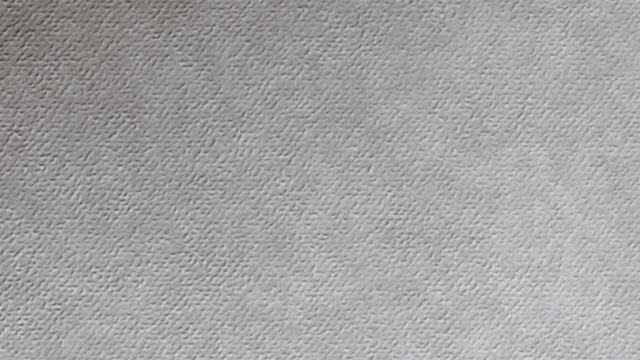
Reproduce this texture procedurally as a WebGL 2 fragment shader.

```glsl
#version 300 es
precision highp float;
// Embossed pale wall covering: a diagonal lattice of short, curved, slanted
// creases, each a thin dark dash with a lit lip beside it, over fine fibre.
// A broad light gradient and a warm-to-cool tint finish the surface.

#define CREASE_DENSITY vec2(47.0, 75.0)
#define CREASE_JITTER 0.42
#define CREASE_TILT 0.50
#define CREASE_SIZE vec2(0.58, 0.25)
#define LIP_SIZE vec2(0.56, 0.36)
#define LIP_OFFSET 0.50
#define LIP_STRENGTH 0.62
#define CONTRAST_LEFT 0.190
#define CONTRAST_RIGHT 0.120
#define FIBRE_CONTRAST 0.070
#define MOTTLE_CONTRAST 0.045
#define RUST_AMOUNT 0.024

uniform vec2 u_resolution;
out vec4 fragColor;

// Integer hash giving two values from 0 to 1 for each lattice cell.
vec2 hash2(vec2 cell) {
    uvec2 h = uvec2(ivec2(cell)) * 1664525u + 1013904u;
    h.x += h.y * 1664525u;
    h.y += h.x * 1664525u;
    h ^= h >> 16u;
    h.x += h.y * 1664525u;
    h.y += h.x * 1664525u;
    h ^= h >> 16u;
    return vec2(h & 65535u) / 65535.0;
}

// Smooth noise with two independent channels.
vec2 noise2(vec2 p) {
    vec2 cell = floor(p);
    vec2 f = p - cell;
    f = f * f * (3.0 - 2.0 * f);
    vec2 low = mix(hash2(cell), hash2(cell + vec2(1, 0)), f.x);
    vec2 high = mix(hash2(cell + vec2(0, 1)), hash2(cell + vec2(1, 1)), f.x);
    return mix(low, high, f.y);
}

// Soft elliptical spot.
float spot(vec2 d, vec2 size) {
    d /= size;
    return exp(-dot(d, d));
}

// Light and shade of the creases around p: dark dashes, bright lips.
float creaseShade(vec2 p) {
    vec2 q = p * CREASE_DENSITY;
    float shade = 0.0;
    for (int j = -1; j <= 1; j++) {
        float row = floor(q.y) + float(j);
        float shift = 0.5 * mod(row, 2.0);
        for (int i = -1; i <= 1; i++) {
            float column = floor(q.x - shift) + float(i);
            vec2 cell = vec2(column, row);
            vec2 jitter = (hash2(cell) - 0.5) * CREASE_JITTER;
            vec2 shape = hash2(cell + 517.0);
            vec2 d = q - vec2(column + 0.5 + shift, row + 0.5) - jitter;
            d.x *= CREASE_DENSITY.y / CREASE_DENSITY.x;
            float angle = CREASE_TILT + (shape.x - 0.5) * 1.0;
            float c = cos(angle), s = sin(angle);
            d = vec2(c * d.x + s * d.y, c * d.y - s * d.x);
            d.y -= 0.35 * d.x * d.x;
            float dash = spot(d, CREASE_SIZE);
            float lip = spot(d + vec2(0.1, LIP_OFFSET), LIP_SIZE);
            shade += mix(0.3, 1.35, shape.y) * (LIP_STRENGTH * lip - dash);
        }
    }
    return shade;
}

// Broad illumination, darkest in the upper left corner.
float ambientLight(vec2 uv) {
    float bottom = mix(0.660, 0.745, uv.x);
    float top = mix(0.455, 0.700, uv.x);
    float light = mix(bottom, top, pow(uv.y, 1.15));
    return light - 0.025 * smoothstep(0.88, 1.0, uv.x);
}

void main() {
    vec2 uv = gl_FragCoord.xy / u_resolution;
    vec2 p = gl_FragCoord.xy / u_resolution.y;

    // Gentle warp loosens the lattice.
    vec2 warped = p + (noise2(p * 11.0) - 0.5) * 0.008;

    // Crease relief, stronger where the light grazes on the left.
    float relief = creaseShade(warped);
    float contrast = mix(CONTRAST_LEFT, CONTRAST_RIGHT, uv.x);
    contrast *= mix(0.75, 1.25, noise2(p * 9.0 + 40.0).x);

    // Fine fibre and mottling at two scales.
    float fibre = noise2(p * 190.0).x - 0.5;
    float mottle = noise2(p * 24.0 + 90.0).y + 0.6 * noise2(p * 6.0 + 70.0).x - 0.8;
    float luma = ambientLight(uv) + relief * contrast
               + fibre * FIBRE_CONTRAST + mottle * MOTTLE_CONTRAST;

    // Brownish shadows turn to cool highlights.
    float coolness = clamp((luma - 0.46) / 0.28, 0.0, 1.0);
    vec3 tint = mix(vec3(0.016, -0.003, -0.013), vec3(-0.009, 0.001, 0.010), coolness);

    // Sparse rusty flecks in the hollows.
    float fleck = smoothstep(0.55, 0.9, noise2(p * 75.0 + 300.0).y);
    fleck *= smoothstep(0.0, 0.4, -relief);
    tint += RUST_AMOUNT * fleck * vec3(1.0, -0.1, -0.8);

    fragColor = vec4(clamp(luma + tint, 0.0, 1.0), 1.0);
}
```
